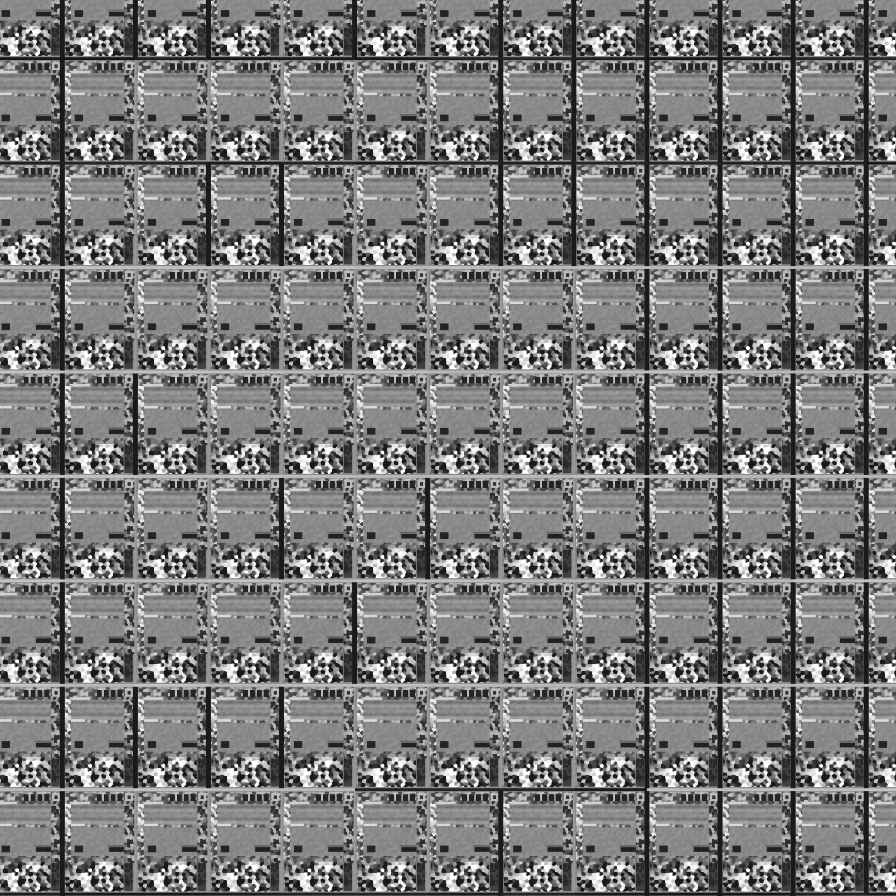
Reproduce this pattern procedurally as a Shadertoy shader.

```glsl
const vec2 REPEATS = vec2(12.26, 8.58);
const vec2 FIRST_SEAM = vec2(0.0695, 0.0655);

float hash(vec2 p) {
    vec3 q = fract(p.xyx * vec3(0.1031, 0.1030, 0.0973));
    q += dot(q, q.yzx + 33.33);
    return fract((q.x + q.y) * q.z);
}

// Antialiased rectangle between two corners
float box(vec2 p, vec2 lo, vec2 hi, vec2 aa) {
    vec2 s = smoothstep(lo - aa, lo + aa, p) * (1.0 - smoothstep(hi - aa, hi + aa, p));
    return s.x * s.y;
}

// Soft cellular noise: mostly shared by all tiles, partly unique to each
float speckle(vec2 p, vec2 id, float variation) {
    vec2 cell = floor(p);
    float total = 0.0, weights = 0.0;
    for (int y = -1; y <= 1; y++)
    for (int x = -1; x <= 1; x++) {
        vec2 q = cell + vec2(x, y);
        vec2 site = q + 0.15 + 0.7 * vec2(hash(q + 17.0), hash(q + 59.0));
        vec2 d = p - site;
        float w = exp(-8.0 * dot(d, d));
        float tone = mix(hash(q + 31.0), hash(q + id * 37.0 + 83.0), variation);
        total += w * tone;
        weights += w;
    }
    return smoothstep(0.15, 0.85, total / weights);
}

float circuitTile(vec2 t, vec2 id, vec2 aa) {
    float grain = speckle(t * vec2(20.0, 29.0) + 40.0, id, 0.15);
    float fine = speckle(t * vec2(26.0, 38.0) + 90.0, id, 0.12);
    float shade = 0.54 + 0.05 * (fine - 0.5);

    // Striped upper panel
    float bands = 0.05 * sin(t.y * 105.0) + 0.04 * sin(t.y * 61.0 + 1.0);
    shade += bands * box(t, vec2(0.12, 0.14), vec2(0.83, 0.37), aa);

    // Divider: bright stub, then a dotted rule
    shade = mix(shade, 0.85, box(t, vec2(0.12, 0.325), vec2(0.31, 0.35), aa));
    shade = mix(shade, mix(0.3, 0.75, fine), box(t, vec2(0.34, 0.335), vec2(0.82, 0.36), aa));

    // Header with a row of dark cells
    shade = mix(shade, mix(0.26, 0.76, grain), box(t, vec2(0.04, 0.02), vec2(0.84, 0.14), aa));
    shade = mix(shade, 0.82, box(t, vec2(0.1, 0.115), vec2(0.38, 0.14), aa));
    vec2 slot = vec2(fract((t.x - 0.46) / 0.095), t.y);
    float slots = box(slot, vec2(0.12, 0.045), vec2(0.82, 0.11), aa * vec2(10.0, 1.0) * 0.5);
    shade = mix(shade, 0.14, slots * box(t, vec2(0.46, 0.0), vec2(0.84, 0.2), aa));

    // Lower panel pads and ragged border
    shade = mix(shade, 0.14, box(t, vec2(0.17, 0.535), vec2(0.285, 0.6), aa));
    shade = mix(shade, 0.13, box(t, vec2(0.64, 0.55), vec2(0.85, 0.595), aa));
    shade = mix(shade, 0.4, box(t, vec2(0.62, 0.53), vec2(0.85, 0.548), aa));
    shade = mix(shade, mix(0.25, 0.62, grain), box(t, vec2(0.1, 0.635), vec2(0.83, 0.69), aa));

    // Dense logic block, brightest near its middle
    float glow = 1.0 - smoothstep(0.1, 0.4, abs(t.x - 0.47));
    float logic = mix(0.1, mix(0.72, 1.05, glow), grain);
    shade = mix(shade, logic, box(t, vec2(0.04, 0.69), vec2(0.84, 0.975), aa));

    // Speckled side rails
    shade = mix(shade, mix(0.28, 0.92, fine), box(t, vec2(0.03, 0.13), vec2(0.12, 0.69), aa));
    shade = mix(shade, mix(0.18, 0.72, fine * fine), box(t, vec2(0.85, 0.02), vec2(0.99, 0.7), aa));

    // Dark bar and small square ring on the right rail
    shade = mix(shade, 0.15 + 0.1 * fine, box(t, vec2(0.85, 0.7), vec2(0.965, 0.97), aa));
    shade = mix(shade, 0.74, box(t, vec2(0.86, 0.035), vec2(0.97, 0.11), aa));
    return mix(shade, 0.2, box(t, vec2(0.893, 0.055), vec2(0.937, 0.09), aa));
}

// One where a vertical seam segment is worn dark
float darkColumn(float column, float row) {
    float worn = step(0.82, hash(vec2(column, row) + 11.0));
    float rightSide = step(7.5, column) * step(0.2, hash(vec2(column, row) + 23.0));
    float upper = step(5.5, column) * step(row, 1.5);
    float solid = step(abs(column - 8.0), 0.5) + step(abs(column), 0.5);
    return min(worn + rightSide + upper + solid, 1.0);
}

// One where a horizontal seam segment is worn dark
float darkRow(float row, float column) {
    float outer = step(row, 1.5) + step(7.5, row);
    float broken = step(abs(row - 7.0), 0.5) * step(abs(column - 5.5), 2.0);
    return min(outer + broken, 1.0);
}

void mainImage(out vec4 fragColor, in vec2 fragCoord) {
    vec2 uv = fragCoord / iResolution.xy;
    uv.y = 1.0 - uv.y;
    vec2 grid = (uv - FIRST_SEAM) * REPEATS;
    vec2 id = floor(grid);
    vec2 seam = floor(grid + 0.5);
    vec2 fromSeam = abs(grid - seam);
    vec2 aa = 0.6 * REPEATS / iResolution.xy;

    float shade = circuitTile(fract(grid), id, aa);

    // Seams between tiles
    float darkV = darkColumn(seam.x, id.y);
    float widthV = mix(0.014, 0.034, darkV);
    float lineV = 1.0 - smoothstep(widthV - aa.x, widthV + aa.x, fromSeam.x);
    shade = mix(shade, mix(0.6, 0.1, darkV), lineV);

    float darkH = darkRow(seam.y, id.x);
    float lineH = 1.0 - smoothstep(0.014 - aa.y, 0.014 + aa.y, fromSeam.y);
    float toneH = mix(0.74, 0.12, darkH) + 0.06 * (hash(vec2(id.x, seam.y)) - 0.5);
    shade = mix(shade, toneH, lineH);

    fragColor = vec4(vec3(clamp(shade, 0.0, 1.0)), 1.0);
}
```
